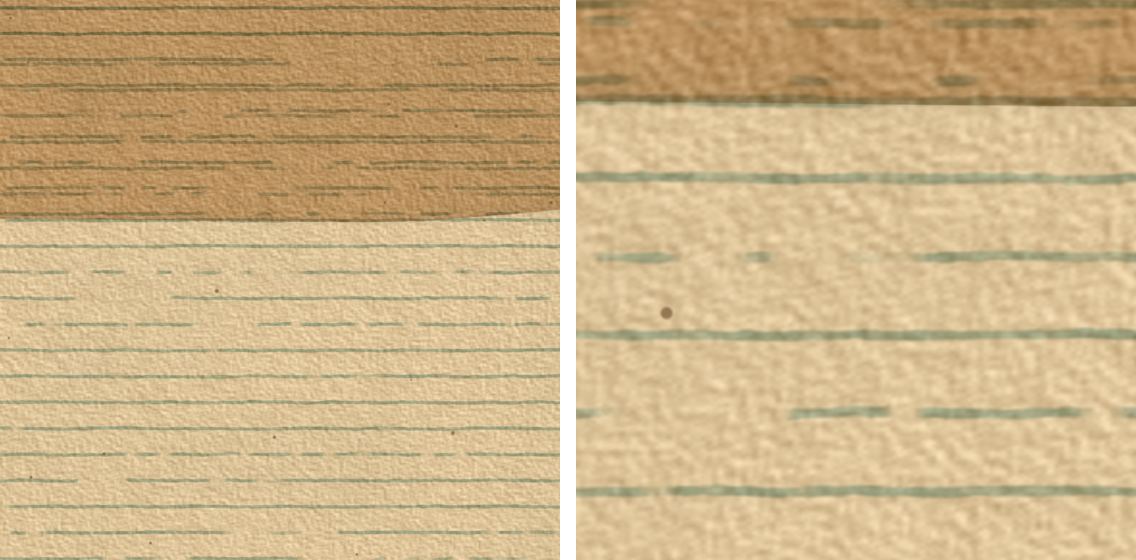
Left: the whole. Right: its middle third, enlarged.
Reproduce this texture procedurally as a Shadertoy shader.

```glsl
// Aged ruled paper: a pale sheet below a darker, translucent flap with doubled rules.
#define SHEET_FIRST 0.0214   // depth of the sheet's first rule below the top
#define SHEET_SPACING 0.04648
#define FLAP_FIRST 0.0143    // depth of the flap's first rule below the top
#define FLAP_SPACING 0.0459
#define RULE_HALF_WIDTH 0.0029
#define GRAIN_CELLS 170.0
#define GRAIN_STRENGTH 0.16
#define SPECK_CELLS 24.0

const vec3 SHEET_COLOR = vec3(0.865, 0.765, 0.595);
const vec3 SHEET_INK = vec3(0.56, 0.59, 0.46);
const vec3 FLAP_COLOR = vec3(0.725, 0.57, 0.375);
const vec3 FLAP_INK = vec3(0.43, 0.40, 0.245);
const vec3 SPECK_COLOR = vec3(0.40, 0.28, 0.15);

float hash(vec2 p) {
    vec3 q = fract(vec3(p.xyx) * 0.1031);
    q += dot(q, q.yzx + 33.33);
    return fract((q.x + q.y) * q.z);
}

float noise(vec2 p) {
    vec2 cell = floor(p), f = fract(p);
    f = f * f * (3.0 - 2.0 * f);
    return mix(mix(hash(cell), hash(cell + vec2(1, 0)), f.x),
               mix(hash(cell + vec2(0, 1)), hash(cell + vec2(1, 1)), f.x), f.y);
}

float fibres(vec2 p) {
    return 0.65 * noise(p) + 0.35 * noise(p * 1.9 + 17.0);
}

// Relief of the paper, lit from the upper left
float paperGrain(vec2 p) {
    vec2 q = p * GRAIN_CELLS * vec2(0.9, 1.1);
    float relief = fibres(q) - fibres(q + vec2(0.6, -0.7));
    return relief + 0.25 * (noise(p * 55.0) - 0.5);
}

// Ink coverage of evenly spaced rules, p.y measured downwards
float ruledLines(vec2 p, float first, float spacing, float seed, float wear) {
    float rowPosition = (p.y - first) / spacing;
    float row = floor(rowPosition + 0.5);
    float id = row * 7.0 + seed;
    float wobble = 0.0022 * (noise(vec2(p.x * 22.0, id)) - 0.5);
    float dist = abs((rowPosition - row) * spacing + wobble);

    // Ragged width, and gaps where the ink has worn off
    float width = RULE_HALF_WIDTH * (0.75 + 0.5 * noise(p * vec2(110.0, 200.0)));
    float soft = max(0.0016, 0.75 / iResolution.y);
    float ink = 1.0 - smoothstep(width - soft, width + soft, dist);
    float hold = 0.55 * noise(vec2(p.x * 5.0, id + 2.0)) + 0.45 * noise(vec2(p.x * 34.0, id + 4.0));
    float rowWear = wear * (0.55 + 0.6 * hash(vec2(id, 91.0)));
    float kept = smoothstep(rowWear - 0.07, rowWear + 0.07, hold);
    return ink * kept * (0.78 + 0.22 * noise(vec2(p.x * 60.0, id + 5.0)));
}

// Sparse dark flecks, one candidate per cell
float specks(vec2 p) {
    vec2 q = p * SPECK_CELLS;
    vec2 cell = floor(q);
    vec2 centre = 0.2 + 0.6 * vec2(hash(cell + 3.0), hash(cell + 8.0));
    float radius = mix(0.03, 0.085, hash(cell + 21.0));
    float soft = max(0.03, SPECK_CELLS / iResolution.y);
    float present = step(0.95, hash(cell + 40.0));
    return present * (1.0 - smoothstep(radius - soft, radius + soft, length(fract(q) - centre)));
}

// Depth of the flap's lower edge, lifting towards the right
float flapEdge(float x) {
    return 0.390 + 0.0105 * x - 0.128 * pow(max(x - 0.65, 0.0), 1.5);
}

void mainImage(out vec4 fragColor, in vec2 fragCoord) {
    vec2 p = fragCoord / iResolution.xy;
    p.y = 1.0 - p.y;
    float pixel = 1.0 / iResolution.y;
    float grain = paperGrain(p);
    float mottle = noise(p * 6.0) - 0.5;

    // Pale sheet
    float sheetInk = ruledLines(p, SHEET_FIRST, SHEET_SPACING, 11.0, 0.34);
    vec3 sheet = SHEET_COLOR * (1.0 + 0.025 * mottle);
    sheet = mix(sheet, SHEET_INK, 0.88 * sheetInk);

    // Flap with its own rules; those of the sheet show through lower down
    float topRules = 1.0 - smoothstep(0.06, 0.09, p.y);
    float flapInk = ruledLines(p, FLAP_FIRST, FLAP_SPACING, 203.0, mix(0.40, 0.0, topRules));
    float ghostInk = ruledLines(p, SHEET_FIRST, SHEET_SPACING, 307.0, 0.42);
    ghostInk *= smoothstep(0.07, 0.11, p.y);
    vec3 flap = FLAP_COLOR * (1.0 + 0.05 * mottle);
    flap = mix(flap, FLAP_INK, 0.62 * ghostInk);
    flap = mix(flap, FLAP_INK, mix(0.70, 0.95, topRules) * flapInk);

    // Flap laid over the sheet, with a thin shadow below its edge
    float below = p.y - flapEdge(p.x);
    sheet *= 1.0 - 0.06 * exp(-max(below, 0.0) / 0.004);
    flap *= 1.0 - 0.05 * exp(min(below, 0.0) / 0.012);
    vec3 color = mix(flap, sheet, smoothstep(-pixel, pixel, below));

    // Grain and flecks
    color += GRAIN_STRENGTH * grain * vec3(0.9, 0.95, 1.0);
    color = mix(color, SPECK_COLOR, 0.6 * specks(p));
    fragColor = vec4(clamp(color, 0.0, 1.0), 1.0);
}
```
